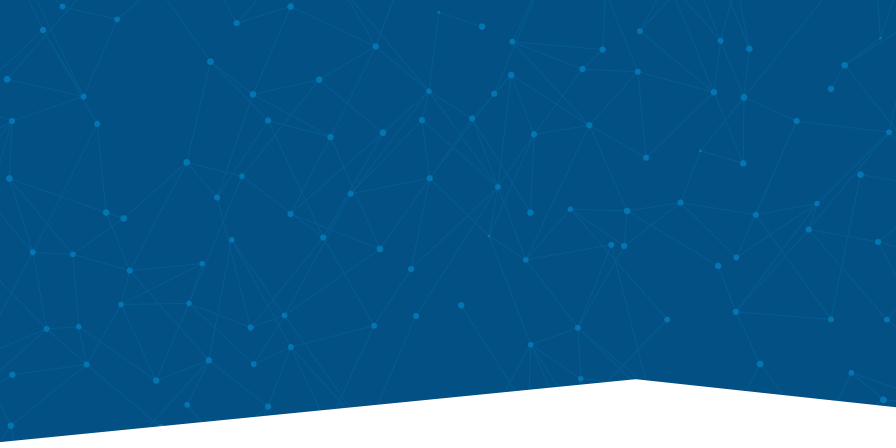
This background is drawn by a WebGL 2 fragment shader. Its source:

```glsl
#version 300 es
precision highp float;

uniform vec2 u_resolution;
out vec4 fragColor;

// Colours
const vec3 BACKGROUND = vec3(0.008, 0.312, 0.518);
const vec3 DOT_COLOR = vec3(0.016, 0.46, 0.70);
const vec3 LINE_COLOR = vec3(0.02, 0.44, 0.64);
const vec3 FLOOR_COLOR = vec3(1.0);

// Network, lengths as fractions of the canvas height
const float CELL = 0.125;
const float JITTER = 0.84;
const float DOT_DENSITY = 0.88;
const float TINY_SHARE = 0.08;
const float TINY_RADIUS = 0.003;
const float DOT_RADIUS = 0.0068;
const float RADIUS_SPREAD = 0.0014;
const float LINE_HALF_WIDTH = 0.0012;
const float LINE_ALPHA = 0.36;
const float NEAR_LINK_CHANCE = 0.46;
const float FAR_LINK_CHANCE = 0.18;

// White floor: peak position and the fall on each side
const vec2 PEAK = vec2(1.419, 0.1536);
const float LEFT_SLOPE = 0.099;
const float RIGHT_SLOPE = 0.1077;

// Integer hash giving three values in 0..1
vec3 hash3(ivec3 key) {
    uvec3 v = uvec3(key) * 1664525u + 1013904223u;
    v.x += v.y * v.z;
    v.y += v.z * v.x;
    v.z += v.x * v.y;
    v ^= v >> 16u;
    v.x += v.y * v.z;
    v.y += v.z * v.x;
    v.z += v.x * v.y;
    return vec3(v >> 8u) / 16777216.0;
}

// Node of a cell: position in xy, presence in z
vec3 nodeAt(ivec2 cell) {
    vec3 h = hash3(ivec3(cell, 7));
    vec2 position = (vec2(cell) + 0.5 + (h.xy - 0.5) * JITTER) * CELL;
    return vec3(position, step(h.z, DOT_DENSITY));
}

float nodeRadius(ivec2 cell) {
    vec3 h = hash3(ivec3(cell, 19));
    float regular = DOT_RADIUS + (h.y - 0.5) * RADIUS_SPREAD;
    return h.x < TINY_SHARE ? TINY_RADIUS : regular;
}

float segmentDistance(vec2 p, vec2 a, vec2 b) {
    vec2 ab = b - a;
    float t = clamp(dot(p - a, ab) / dot(ab, ab), 0.0, 1.0);
    return length(p - a - ab * t);
}

float coverage(float signedDistance, float pixel) {
    return clamp(0.5 - signedDistance / pixel, 0.0, 1.0);
}

void main() {
    float pixel = 1.0 / u_resolution.y;
    vec2 p = gl_FragCoord.xy * pixel;
    ivec2 home = ivec2(floor(p / CELL));

    const ivec2 LINKS[6] = ivec2[6](
        ivec2(1, 0), ivec2(0, 1), ivec2(1, 1),
        ivec2(-1, 1), ivec2(1, 2), ivec2(-1, 2));

    float lines = 0.0;
    float dots = 0.0;
    for (int y = -2; y <= 1; y++) {
        for (int x = -1; x <= 1; x++) {
            ivec2 cell = home + ivec2(x, y);
            vec3 node = nodeAt(cell);
            if (node.z < 0.5) continue;

            float dotDistance = length(p - node.xy) - nodeRadius(cell);
            dots = max(dots, coverage(dotDistance, pixel));

            // Links to the neighbours on the right and above
            for (int i = 0; i < 6; i++) {
                float chance = i < 4 ? NEAR_LINK_CHANCE : FAR_LINK_CHANCE;
                if (hash3(ivec3(cell, 31 + i)).x > chance) continue;
                vec3 other = nodeAt(cell + LINKS[i]);
                if (other.z < 0.5) continue;
                float d = segmentDistance(p, node.xy, other.xy);
                lines = max(lines, coverage(d - LINE_HALF_WIDTH, pixel));
            }
        }
    }

    vec3 color = mix(BACKGROUND, LINE_COLOR, lines * LINE_ALPHA);
    color = mix(color, DOT_COLOR, dots);

    // Floor rising to a single peak
    float offset = p.x - PEAK.x;
    float floorTop = PEAK.y + min(offset * LEFT_SLOPE, -offset * RIGHT_SLOPE);
    color = mix(color, FLOOR_COLOR, coverage(p.y - floorTop, pixel));

    fragColor = vec4(color, 1.0);
}
```
